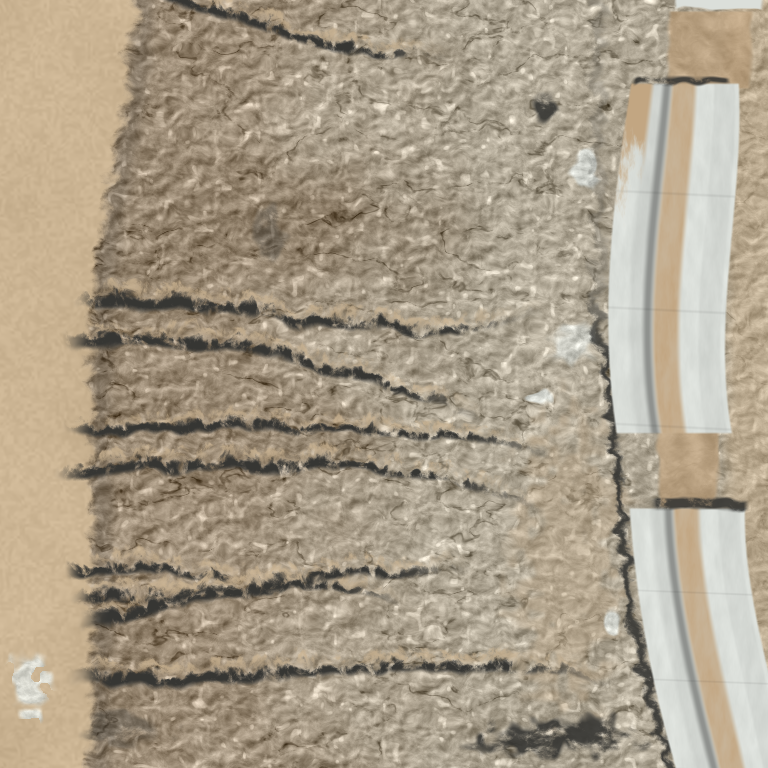
Give the GLSL for this texture, as a three.js fragment shader.

```glsl
// Aerial view of an eroded earth slope between a sandy track and a concrete drain.
// Side-lit value noise gives rough soil; cubics through four knots place the
// gullies, the drain edges and the dark seam.
#define SAND vec3(0.79, 0.70, 0.57)
#define SOIL vec3(0.595, 0.53, 0.445)
#define DUST vec3(0.67, 0.635, 0.565)
#define SHADE vec3(0.21, 0.21, 0.20)
#define CONCRETE vec3(0.86, 0.875, 0.855)
#define RUST vec3(0.76, 0.65, 0.51)
#define SOFT 0.002
#define RELIEF 0.5
#define RAGGED 0.012

varying vec2 vUv;

float hash(vec2 p) {
  vec3 q = fract(p.xyx * 0.1031);
  q += dot(q, q.yzx + 33.33);
  return fract((q.x + q.y) * q.z);
}

float noise(vec2 p) {
  vec2 i = floor(p), f = fract(p), e = vec2(1, 0);
  f = f * f * (3.0 - 2.0 * f);
  return mix(mix(hash(i), hash(i + e), f.x),
             mix(hash(i + e.yx), hash(i + e.xx), f.x), f.y);
}

float fbm(vec2 p) {
  float sum = 0.0, amp = 0.5;
  for (int i = 0; i < 5; i++) {
    sum += amp * noise(p);
    p = mat2(1.6, 1.2, -1.2, 1.6) * p + 7.3;
    amp *= 0.55;
  }
  return sum;
}

// Cubic through four evenly spaced knots, t from 0 to 1.
float curve(float t, vec4 k) {
  float a = clamp(t, 0.0, 1.0) * 3.0, b = a - 1.0, c = a - 2.0, d = a - 3.0;
  return (k.w * a * b * c - k.x * b * c * d) / 6.0 + (k.y * c - k.z * b) * a * d / 2.0;
}

float band(float x, float lo, float hi, float s) {
  return smoothstep(lo - s, lo + s, x) * (1.0 - smoothstep(hi - s, hi + s, x));
}

// Ellipse with a ragged rim.
float blob(vec2 p, float x, float y, float rx, float ry) {
  float d = length((p - vec2(x, y)) / vec2(rx, ry)) + 0.9 * (noise(p * 75.0) - 0.5);
  return 1.0 - smoothstep(0.6, 1.2, d);
}

// Broken, shadowed gully with a pale upper lip.
void gully(inout vec3 col, vec2 p, float x0, float x1, vec4 k, float width) {
  float t = (p.x - x0) / (x1 - x0), n = fbm(p * vec2(95, 80) + k.x * 91.0);
  float d = p.y - curve(t, k) - RAGGED * (noise(vec2(p.x * 26.0, k.x * 57.0)) + n - 1.0);
  float w = width * 1.9 * n * mix(1.1, 0.5, clamp(t, 0.0, 1.0));
  float ends = smoothstep(-0.02, 0.06, t) * (1.0 - smoothstep(0.8, 1.05, t));
  col = mix(col, SAND, band(d, w, w + 0.012, 0.005) * smoothstep(0.3, 0.75, n) * ends * 0.8);
  float core = 1.0 - smoothstep(w * 0.25, w + SOFT, abs(d));
  col = mix(col, SHADE, core * ends * smoothstep(0.1 + 0.2 * t, 0.5 + 0.2 * t, n));
}

// Ribbed concrete: stained bed, shadow fold, pale sides.
void drain(inout vec3 col, vec2 p, float y0, float y1, vec4 left, vec4 right) {
  float t = (p.y - y0) / (y1 - y0), l = curve(t, left), r = curve(t, right);
  float u = (p.x - l) / (r - l), grain = fbm(p * vec2(90, 30));
  vec3 c = CONCRETE + 0.08 * (grain - 0.5);
  c = mix(c, RUST, band(u, 0.38, 0.6, 0.03) * (0.65 + 0.4 * grain));
  c = mix(c, CONCRETE * 0.65, band(u, 0.3, 0.37, 0.03));
  c *= 1.0 - 0.04 * band(u, 0.77, 0.96, 0.015) - 0.06 * band(u, 0.18, 0.3, 0.03);
  c *= 1.0 - 0.06 * band(fract(t * 3.0 + 0.05 * u), 0.07, 0.09, 0.01);
  c = mix(c, RUST, step(0.4, y0) * band(u, -0.1, 0.2, 0.03) * smoothstep(0.7, 0.9, t + 0.4 * (grain - 0.5)));
  col = mix(col, c, band(p.x, l, r, SOFT) * band(p.y, y0, y1, SOFT));
}

void main() {
  vec2 p = vUv, q = p + RAGGED * 0.7 * (vec2(noise(p * 55.0), noise(p * 55.0 + 31.0)) - 0.5);

  // Soil: colour drift, side-lit relief, crevices and grit.
  vec2 s = vec2(52, 70);
  float drift = fbm(p * 7.0) - 0.5, h = fbm(q * s);
  float slant = h - fbm((q + vec2(-0.004, 0.005)) * s);
  vec3 col = mix(SOIL, DUST, smoothstep(0.25, 0.7, p.x + 0.3 * drift)) + 0.14 * drift;
  float crevice = 1.0 - smoothstep(0.0, 0.03, abs(fbm(q * vec2(11, 19)) - 0.5));
  col -= RELIEF * slant + 0.17 * crevice * smoothstep(0.4, 0.65, h);
  col += 0.1 * (noise(q * 190.0) - 0.5);
  col += 0.16 * smoothstep(0.74, 0.95, noise(q * 110.0));
  col = mix(col, RUST, blob(p, 0.74, 0.26, 0.07, 0.18) * 0.3);

  // Sandy track.
  float edge = 0.119 + 0.055 * smoothstep(0.55, 1.0, p.y);
  vec3 sand = SAND + 0.07 * drift + 0.05 * (noise(q * 210.0) - 0.5);
  col *= 1.0 - 0.15 * band(q.x, edge, edge + 0.025, 0.012);
  col = mix(sand, col, smoothstep(edge - 0.009, edge + 0.009, q.x + 0.03 * (h - 0.5)));

  // Gullies from top to bottom.
  gully(col, q, 0.2, 0.57, vec4(1.008, 0.971, 0.937, 0.927), 0.008);
  gully(col, q, 0.1, 0.69, vec4(0.612, 0.594, 0.572, 0.583), 0.009);
  gully(col, q, 0.09, 0.62, vec4(0.555, 0.552, 0.516, 0.455), 0.01);
  gully(col, q, 0.09, 0.72, vec4(0.443, 0.443, 0.435, 0.405), 0.007);
  gully(col, q, 0.08, 0.7, vec4(0.388, 0.396, 0.387, 0.34), 0.01);
  gully(col, q, 0.09, 0.33, vec4(0.249, 0.258, 0.255, 0.24), 0.009);
  gully(col, q, 0.1, 0.52, vec4(0.221, 0.227, 0.235, 0.215), 0.007);
  gully(col, q, 0.11, 0.6, vec4(0.186, 0.225, 0.249, 0.26), 0.01);
  gully(col, q, 0.1, 0.79, vec4(0.115, 0.118, 0.131, 0.113), 0.01);

  // Dark hollows and pale rubble.
  float dark = blob(q, 0.73, 0.04, 0.1, 0.024) + blob(q, 0.708, 0.86, 0.018, 0.014)
    + 0.35 * (blob(q, 0.35, 0.69, 0.018, 0.04) + blob(q, 0.16, 0.05, 0.055, 0.025));
  col = mix(col, SHADE, min(dark, 0.9) * smoothstep(0.2, 0.6, h));
  float pale = blob(q, 0.764, 0.78, 0.018, 0.023) + 0.7 * blob(q, 0.742, 0.55, 0.03, 0.026)
    + blob(q, 0.7, 0.482, 0.016, 0.008) + blob(q, 0.797, 0.19, 0.012, 0.016)
    + blob(q, 0.04, 0.11, 0.026, 0.043) * step(0.4, noise(p * 85.0));
  col = mix(col, CONCRETE - 0.5 * slant, min(pale, 0.85));

  // Far bank and dark seam.
  col = mix(col, SAND * 0.95 - 0.3 * slant, smoothstep(0.93, 0.96, q.x) * 0.6);
  float seam = curve(p.y / 0.58, vec4(0.875, 0.828, 0.805, 0.781));
  float rift = 1.0 - smoothstep(0.001, 0.011, abs(q.x - seam + 0.03 * (h - 0.5)));
  col = mix(col, SHADE, rift * mix(0.9, 0.2, smoothstep(0.53, 0.65, p.y)));

  // Stained beds, drain sections and shadowed ends.
  float bed = band(q.x, 0.858, 0.935, 0.004) * band(p.y, 0.34, 0.44, SOFT)
    + band(q.x, 0.87, 0.977, 0.004) * band(p.y, 0.885, 0.985, SOFT);
  col = mix(col, RUST * 0.95 + 0.3 * (h - 0.5), bed * 0.85);
  drain(col, p, 0.436, 0.891, vec4(0.803, 0.792, 0.801, 0.822), vec4(0.953, 0.945, 0.957, 0.962));
  drain(col, p, -0.01, 0.338, vec4(0.883, 0.853, 0.832, 0.82), vec4(1.03, 1.005, 0.98, 0.97));
  col = mix(col, CONCRETE, band(q.x, 0.88, 0.99, 0.004) * smoothstep(0.986, 0.99, q.y));
  float lips = band(q.x, 0.85, 0.97, 0.005) * band(q.y, 0.337, 0.35, 0.003)
    + band(q.x, 0.825, 0.945, 0.005) * band(q.y, 0.89, 0.898, 0.003);
  col = mix(col, SHADE, min(lips, 0.9) * smoothstep(0.2, 0.6, h));
  gl_FragColor = vec4(col, 1.0);
}
```
